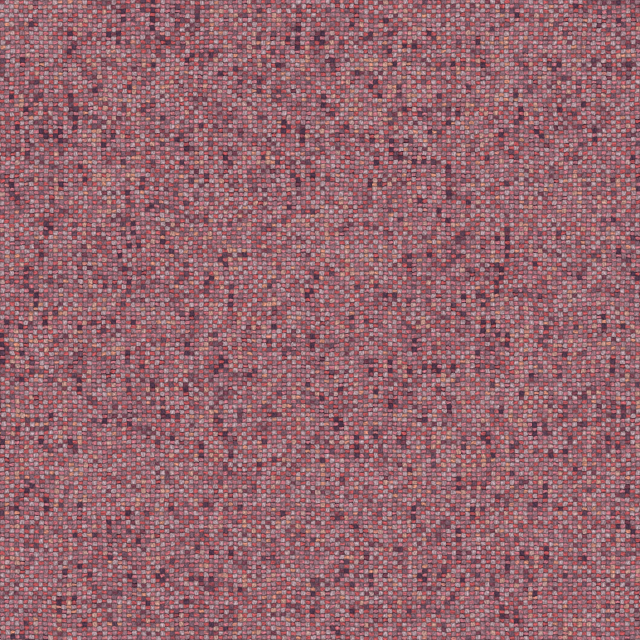
Give the GLSL for this texture, as a Shadertoy shader.

```glsl
// Plain-weave upholstery cloth: mottled mauve warp crossed by red and orange weft.

const vec2  THREADS     = vec2(132.0, 144.0); // yarns across and down
const vec2  WARP_SIZE   = vec2(0.52, 0.55);   // half width, half length of a float
const vec2  WEFT_SIZE   = vec2(0.36, 0.54);
const float CORNER      = 0.32;               // rounding of each float
const float EDGE        = 0.17;               // softness of the float outline
const float BEND        = 0.55;               // slow wander of the yarns, in threads
const float WOBBLE      = 0.24;               // uneven outline of single floats
const float SLUB        = 0.48;               // colour drift along one yarn
const float SPECKLE     = 0.50;               // colour change from float to float
const float PATCH       = 0.08;               // broad tonal drift
const float FIBRE       = 0.42;               // fine fuzz on the yarn
const float GAP_SHADE   = 0.62;               // darkness between floats
const int   SAMPLES     = 3;                  // supersampling per axis

const vec3 PLUM   = vec3(0.28, 0.20, 0.27);
const vec3 MAUVE  = vec3(0.55, 0.42, 0.46);
const vec3 SILVER = vec3(0.65, 0.56, 0.59);
const vec3 TAN    = vec3(0.70, 0.54, 0.50);
const vec3 WINE   = vec3(0.44, 0.23, 0.29);
const vec3 RED    = vec3(0.70, 0.31, 0.33);
const vec3 ROSE   = vec3(0.71, 0.41, 0.46);
const vec3 ORANGE = vec3(0.77, 0.50, 0.43);

float hash(vec2 p) {
    vec3 q = fract(p.xyx * vec3(0.1031, 0.1030, 0.0973));
    q += dot(q, q.yzx + 33.33);
    return fract((q.x + q.y) * q.z);
}

vec2 gradient(vec2 p) {
    float angle = 6.28318 * hash(p);
    return vec2(cos(angle), sin(angle));
}

// Gradient noise, roughly -0.7 to 0.7
float noise(vec2 p) {
    vec2 i = floor(p), f = p - i;
    vec2 u = f * f * f * (f * (f * 6.0 - 15.0) + 10.0);
    vec2 e = vec2(1.0, 0.0);
    float low  = mix(dot(gradient(i), f), dot(gradient(i + e), f - e), u.x);
    float high = mix(dot(gradient(i + e.yx), f - e.yx),
                     dot(gradient(i + 1.0), f - 1.0), u.x);
    return mix(low, high, u.y);
}

float roundedBox(vec2 p, vec2 halfSize, float radius) {
    vec2 d = abs(p) - halfSize + radius;
    return length(max(d, 0.0)) + min(max(d.x, d.y), 0.0) - radius;
}

// Four dyes blended along t from 0 to 1
vec3 dye(float t, vec3 a, vec3 b, vec3 c, vec3 d) {
    vec3 colour = mix(a, b, smoothstep(0.12, 0.36, t));
    colour = mix(colour, c, smoothstep(0.42, 0.58, t));
    return mix(colour, d, smoothstep(0.70, 0.84, t));
}

// Dye of one float; id is (yarn number, place along the yarn)
vec3 yarnColour(bool isWarp, vec2 cell, float patchTone) {
    vec2 id = isWarp ? cell : cell.yx + 311.0;
    float slub = noise(vec2(hash(vec2(id.x, 7.0)) * 173.0, id.y * 0.19));
    float t = 0.5 + SLUB * slub + SPECKLE * (hash(id) - 0.5) + patchTone;
    return isWarp ? dye(t, PLUM, MAUVE, SILVER, TAN)
                  : dye(t, WINE, RED, ROSE, ORANGE);
}

vec3 cloth(vec2 uv) {
    // Wandering yarn grid with uneven floats
    vec2 p = uv * THREADS;
    p += BEND * vec2(noise(uv * vec2(9.0, 14.0) + 3.7),
                     noise(uv * vec2(14.0, 9.0) + 51.3));
    p += WOBBLE * vec2(noise(p * 1.3 + 8.1), noise(p * 1.3 + 71.9));
    vec2 cell = floor(p);
    vec2 local = p - cell - 0.5;
    bool isWarp = mod(cell.x + cell.y, 2.0) < 0.5;

    // x runs across the upper yarn, y along it
    vec2 yarn = isWarp ? local : local.yx;
    float patchTone = PATCH * noise(uv * 6.0 + 17.0);
    vec3 over = yarnColour(isWarp, cell, patchTone);
    vec3 under = yarnColour(!isWarp, cell, patchTone);

    // Rounded relief with fibres drawn out along the yarn
    float relief = 1.12 - 0.65 * dot(yarn, yarn);
    vec2 fibrePoint = (isWarp ? p : p.yx + 97.0) * vec2(3.4, 2.1);
    float fuzz = FIBRE * noise(fibrePoint);

    // The lower yarn shows dimly around each float
    float d = roundedBox(yarn, isWarp ? WARP_SIZE : WEFT_SIZE, CORNER);
    float cover = 1.0 - smoothstep(-EDGE, EDGE, d);
    vec3 colour = mix(under * GAP_SHADE, over * relief, cover);
    return colour * (1.0 + fuzz);
}

void mainImage(out vec4 fragColor, in vec2 fragCoord) {
    vec3 total = vec3(0.0);
    for (int y = 0; y < SAMPLES; y++)
        for (int x = 0; x < SAMPLES; x++) {
            vec2 offset = (vec2(x, y) + 0.5) / float(SAMPLES) - 0.5;
            total += cloth((fragCoord + offset) / iResolution.xy);
        }
    fragColor = vec4(total / float(SAMPLES * SAMPLES), 1.0);
}
```
